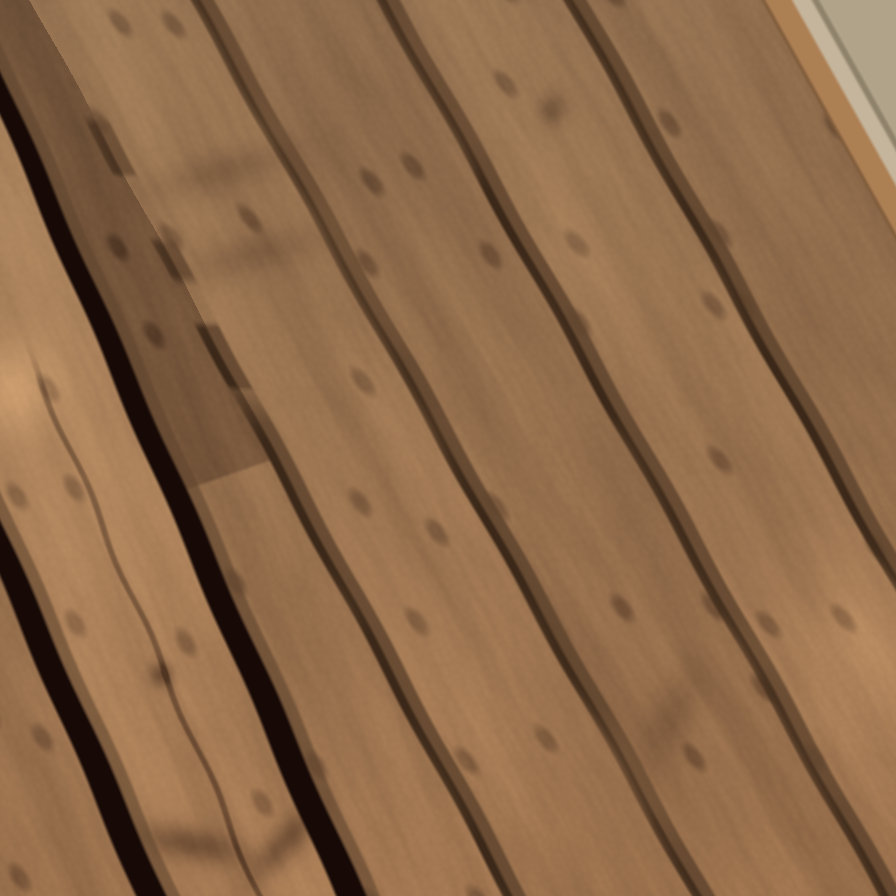
Reproduce this texture procedurally as a three.js fragment shader.

```glsl
#define BOARD_PITCH 0.209
#define BOARD_SLANT 0.56
#define GAP_SLANT 0.436
#define GROOVE_HALF 0.0055
#define BEVEL_WIDTH 0.015
#define SOFT 0.003
#define GRAIN 0.16
#define BLOTCH 0.15
#define WOOD_DARK vec3(0.49, 0.36, 0.25)
#define WOOD_LIGHT vec3(0.67, 0.51, 0.36)
#define GROOVE_COLOR vec3(0.23, 0.155, 0.095)
#define GAP_COLOR vec3(0.09, 0.04, 0.025)

varying vec2 vUv;

vec2 hash2(vec2 p) {
  return fract(sin(vec2(dot(p, vec2(127.1, 311.7)), dot(p, vec2(269.5, 183.3)))) * 4375.85);
}

// Cellular noise: distance to the nearest scattered point
float cells(vec2 p) {
  vec2 cell = floor(p), f = fract(p);
  float nearest = 2.0;
  for (int y = -1; y <= 1; y++)
    for (int x = -1; x <= 1; x++) {
      vec2 o = vec2(float(x), float(y));
      nearest = min(nearest, length(o + hash2(cell + o) - f));
    }
  return nearest;
}

// Layered, warped sines, about -1 to 1
float waves(vec2 p) {
  float sum = 0.0, amp = 0.5;
  for (int i = 0; i < 4; i++) {
    p = mat2(0.8, 0.6, -0.6, 0.8) * p * 1.7 + 1.3;
    sum += amp * sin(p.x + 1.4 * sin(p.y));
    amp *= 0.65;
  }
  return sum;
}

// Soft rotated ellipse
float spot(vec2 p, vec2 centre, vec2 radius, float angle) {
  float c = cos(angle), s = sin(angle);
  vec2 q = mat2(c, -s, s, c) * (p - centre) / radius;
  return exp(-dot(q, q));
}

float band(float d, float halfWidth) {
  return 1.0 - smoothstep(halfWidth - SOFT, halfWidth + SOFT, abs(d));
}

float seamX(float i, float y) {
  float slant = i < 1.5 ? GAP_SLANT : (i < 2.5 ? 0.54 : BOARD_SLANT);
  float shift = i < 1.5 ? 0.013 * (1.0 + i) : 0.0;
  return 0.156 + BOARD_PITCH * i + shift - slant * y;
}

void main() {
  vec2 p = vUv;
  float board = -1.0, across = p.x - seamX(-1.0, p.y);
  float gap = 0.0, groove = 0.0, bevel = 0.0;

  // Seams: two open gaps, then shallow grooves
  for (int k = 0; k < 6; k++) {
    float i = float(k);
    float d = p.x - seamX(i, p.y) + 0.0015 * sin(p.y * 31.0 + i * 4.0);
    if (d > 0.0) { board = i; across = d; }
    if (i < 1.5) {
      float halfGap = 0.011 + 0.006 * (1.0 - p.y);
      gap = max(gap, band(d, halfGap));
      bevel = max(bevel, 0.6 * band(d - halfGap - 0.007, 0.008));
    } else {
      float wear = 0.78 + 0.3 * waves(vec2(p.y * 5.0, i * 7.0));
      if (i < 2.5) {
        float dashes = smoothstep(-0.3, 0.4, sin(p.y * 55.0) + 0.6 * sin(p.y * 23.0));
        wear *= mix(1.0, dashes, smoothstep(0.5, 0.6, p.y)) * (1.0 - smoothstep(0.86, 0.92, p.y));
      }
      groove = max(groove, clamp(wear, 0.0, 1.0) * band(d + 0.006, GROOVE_HALF));
      bevel = max(bevel, clamp(wear + 0.1, 0.0, 0.85) * band(d - 0.004, 0.5 * BEVEL_WIDTH + 0.003));
    }
  }

  // Grain along each board and broad stains
  vec2 q = vec2(across, p.y + board * 3.7);
  float tone = 0.56 + 0.11 * cos(3.14159 * board);
  tone += GRAIN * waves(q * vec2(32.0, 2.5)) + BLOTCH * waves(q * vec2(9.0, 4.0) + 5.0);
  tone += 0.12 * (0.45 - cells(q * vec2(110.0, 22.0))) + 0.1 * (0.45 - cells(p * 120.0));
  tone -= 0.7 * (1.0 - smoothstep(0.04, 0.13, cells(q * vec2(9.0, 6.0))));

  // Dark board end butting a paler one
  if (abs(board - 1.0) < 0.5) {
    float upper = smoothstep(-SOFT, SOFT, p.y - 0.456 - 0.35 * (p.x - 0.215));
    tone += mix(0.15, -0.55, upper);
  }

  // Sunlit board with a long crack
  if (abs(board) < 0.5) {
    float crack = p.x - 0.29 + 0.425 * p.y + 0.003 * sin(p.y * 38.0);
    tone += 0.22 + 0.8 * spot(p, vec2(0.02, 0.57), vec2(0.045, 0.05), 0.3);
    tone -= 1.1 * (1.0 - smoothstep(0.001, 0.006, abs(crack))) * (1.0 - smoothstep(0.55, 0.63, p.y));
    tone -= 1.2 * spot(p, vec2(0.18, 0.247), vec2(0.013), 0.0);
  }

  // Cast shadows, stains, a knot and a warm patch
  tone -= 1.1 * spot(p, vec2(0.215, 0.058), vec2(0.055, 0.018), -0.2);
  tone -= 1.1 * spot(p, vec2(0.318, 0.06), vec2(0.05, 0.017), 0.85);
  tone -= 0.45 * spot(p, vec2(0.25, 0.81), vec2(0.08, 0.02), 0.25);
  tone -= 0.45 * spot(p, vec2(0.28, 0.715), vec2(0.07, 0.022), 0.25);
  tone -= 0.5 * spot(p, vec2(0.75, 0.2), vec2(0.025, 0.05), -0.4);
  tone -= 0.8 * spot(p, vec2(0.617, 0.878), vec2(0.014, 0.018), 0.0);
  tone += 0.35 * spot(p, vec2(0.96, 0.27), vec2(0.06, 0.09), 0.4);

  vec3 color = mix(WOOD_DARK, WOOD_LIGHT, clamp(tone, -1.0, 1.8));
  color *= mix(vec3(1.03, 1.0, 0.97), vec3(0.97, 0.985, 0.99), p.y);
  color = mix(color, vec3(0.37, 0.265, 0.175), bevel);
  color = mix(color, GROOVE_COLOR, groove);
  color = mix(color, GAP_COLOR, gap);

  // Trim and pale floor beyond the last board
  float edge = p.x - seamX(6.0, p.y);
  vec3 pale = mix(vec3(0.77, 0.71, 0.61), vec3(0.69, 0.64, 0.54), smoothstep(0.05, 0.07, edge));
  pale = mix(pale, vec3(0.52, 0.47, 0.38), 0.8 * band(edge - 0.06, 0.004));
  vec3 trim = mix(vec3(0.68, 0.5, 0.33), vec3(0.5, 0.36, 0.23), band(edge, 0.004));
  color = mix(color, trim, smoothstep(-SOFT, SOFT, edge));
  color = mix(color, pale, smoothstep(-SOFT, SOFT, edge - 0.034));

  gl_FragColor = vec4(color, 1.0);
}
```
